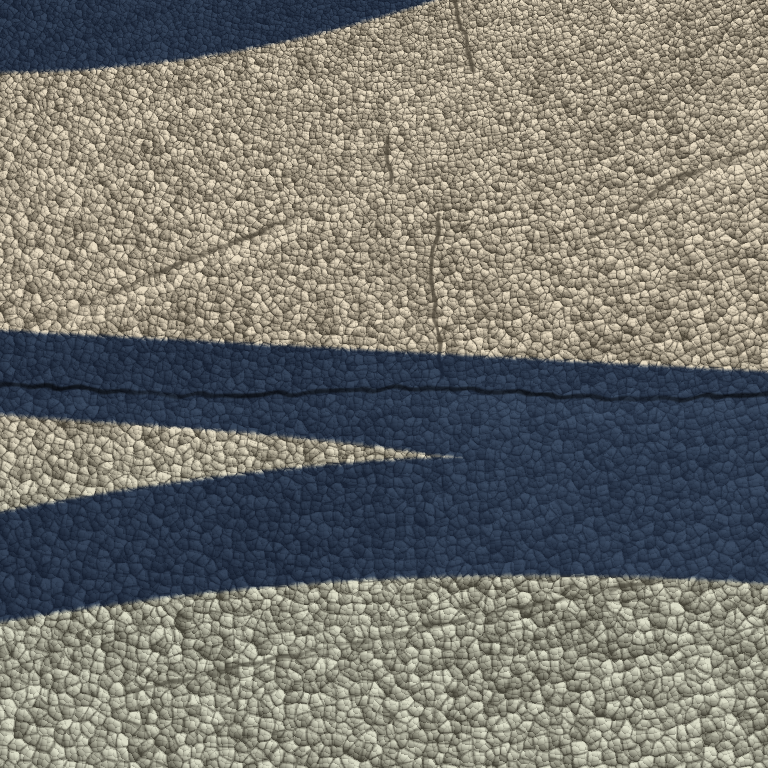
Give the GLSL for this texture, as a WebGL 2 fragment shader.

```glsl
#version 300 es
precision highp float;
// Coarse cracked asphalt in low sun, crossed by long blue shadows.

uniform vec2 u_resolution;
out vec4 fragColor;

const vec3 LIT_GAP = vec3(0.28, 0.26, 0.22);
const vec3 LIT_STONE = vec3(0.86, 0.83, 0.76);
const vec3 SHADE_GAP = vec3(0.08, 0.115, 0.18);
const vec3 SHADE_STONE = vec3(0.235, 0.30, 0.39);
const vec3 COOL_TINT = vec3(0.95, 0.99, 0.98);
const vec3 WARM_TINT = vec3(1.01, 0.99, 0.96);
const vec2 VANISHING = vec2(0.5, 1.75);
const vec2 SUN = vec2(0.5, 0.85);
const float STONE_DENSITY = 105.0;
const float GRIT_RATIO = 2.1;
const float PENUMBRA = 0.004;
const float CRACK_WIDTH = 0.0022;

vec3 hash3(vec2 cell) {
    vec3 q = fract(cell.xyx * vec3(0.1031, 0.1030, 0.0973));
    q += dot(q, q.yxz + 33.33);
    return fract((q.xxy + q.yzz) * q.zyx);
}

// Cellular stones: x = sunlit slope, y = random tint, z = distance to gap
vec3 stones(vec2 p) {
    vec2 cell = floor(p), toCenter = vec2(0.0);
    float nearest = 9.0, second = 9.0, tint = 0.0;
    for (int j = -1; j <= 1; j++)
    for (int i = -1; i <= 1; i++) {
        vec2 c = cell + vec2(i, j);
        vec3 h = hash3(c);
        vec2 d = p - c - 0.1 - 0.8 * h.xy;
        float len = length(d);
        if (len < nearest) {
            second = nearest;
            nearest = len;
            toCenter = d;
            tint = h.z;
        } else second = min(second, len);
    }
    return vec3(dot(toCenter, SUN), tint, second - nearest);
}

float waves(vec2 p) {
    return (sin(p.x + 1.7 * sin(p.y * 0.8)) + sin(p.y * 1.3 + 1.4 * sin(p.x * 0.7))
        + 0.5 * sin(p.x * 2.3 - p.y * 1.9)) * 0.4;
}

float segment(vec2 p, vec2 a, vec2 b) {
    vec2 ab = b - a;
    return length(p - a - ab * clamp(dot(p - a, ab) / dot(ab, ab), 0.0, 1.0));
}

float line(float d, float width) {
    return 1.0 - smoothstep(width * 0.4, width * 2.0, d);
}

// Positive inside any cast shadow
float shadowField(vec2 p) {
    float x = p.x, y = p.y, x2 = x * x;
    float corner = y - (0.906 + 0.293 * x2);
    float fromPeak = x - 0.7;
    float band = min(0.570 - 0.054 * x - y, y - 0.2513 + 0.125 * fromPeak * fromPeak);
    float wedgeTop = 0.460 - 0.07 * x - 0.124 * x2 * x2;
    float wedgeBase = 0.333 + 0.2 * x - 0.13 * x2;
    return max(corner, min(band, -min(wedgeTop - y, y - wedgeBase)));
}

void main() {
    vec2 p = gl_FragCoord.xy / u_resolution;

    // Conformal perspective: stones grow toward the viewer
    vec2 ray = p - VANISHING;
    vec2 ground = STONE_DENSITY * vec2(atan(ray.x, -ray.y), -log(length(ray)));
    vec3 stone = stones(ground + 0.25 * vec2(waves(ground * 1.3), waves(ground.yx * 1.1)));
    vec3 grit = stones(ground * GRIT_RATIO + 17.0);
    float tone = 0.65 + 0.55 * stone.x + 0.42 * (stone.y - 0.5);
    tone *= mix(0.4, 1.0, smoothstep(0.0, 0.28, stone.z));
    tone += 0.28 * grit.x + 0.28 * (grit.y - 0.5) - 0.12 * (1.0 - smoothstep(0.0, 0.3, grit.z));
    tone += 0.05 * waves(p * 14.0) + 0.05;

    // Cracks, their path roughened by layered sines
    vec2 q = p + 0.003 * vec2(waves(p * 110.0), waves(p.yx * 95.0 + 4.0));
    float upright = min(segment(q, vec2(0.592, 1.0), vec2(0.615, 0.91)),
                        segment(q, vec2(0.503, 0.82), vec2(0.508, 0.76)));
    upright = min(upright, min(segment(q, vec2(0.573, 0.72), vec2(0.56, 0.65)),
                               segment(q, vec2(0.56, 0.65), vec2(0.576, 0.51))));
    vec2 leftA = vec2(0.04, 0.577), leftB = vec2(0.40, 0.724);
    vec2 rightA = vec2(0.77, 0.69), rightB = vec2(0.885, 0.77), rightC = vec2(1.0, 0.812);
    float slanted = min(segment(q, leftA, leftB),
                        min(segment(q, rightA, rightB), segment(q, rightB, rightC)));
    float front = min(segment(q, vec2(0.17, 0.10), vec2(0.35, 0.14)),
                      min(segment(q, vec2(0.35, 0.14), vec2(0.53, 0.178)),
                          segment(q, vec2(0.53, 0.178), vec2(0.85, 0.245))));
    float broken = 0.6 + 0.4 * waves(p * 45.0);
    float crack = max(line(upright, CRACK_WIDTH), broken * line(min(slanted, front), CRACK_WIDTH));

    // Sunlit lips beneath the slanted cracks
    vec2 lip = q + vec2(-0.004, 0.016);
    float lipGlow = 1.0 - smoothstep(0.004, 0.014,
        min(segment(lip, leftA, leftB), segment(lip, rightB, rightC)));
    tone += 0.16 * lipGlow;

    // Long joint between the slabs
    float joint = q.y - (0.493 - 0.008 * p.x + 0.006 * cos(11.4 * p.x));
    float jointDark = line(abs(joint), 0.0025) * (0.75 + 0.25 * waves(p * 30.0));
    tone = clamp(tone, 0.0, 1.08) * (1.0 - 0.75 * crack);

    // Sunlit and shaded colours
    vec3 lit = mix(LIT_GAP, LIT_STONE, tone) * mix(COOL_TINT, WARM_TINT, smoothstep(0.15, 0.6, p.y));
    float shadeTone = 0.1 + 0.72 * tone + 0.15 * smoothstep(0.3, 0.8, p.x) * smoothstep(0.6, 0.45, p.y);
    shadeTone += 0.12 * exp(-abs(joint + 0.02) * 70.0) - 0.05;
    vec3 shade = mix(SHADE_GAP, SHADE_STONE, shadeTone) * (1.0 - 0.65 * jointDark);
    float field = shadowField(p) + 0.003 * (0.6 - tone);
    fragColor = vec4(mix(lit, shade, smoothstep(-PENUMBRA, PENUMBRA, field)), 1.0);
}
```
